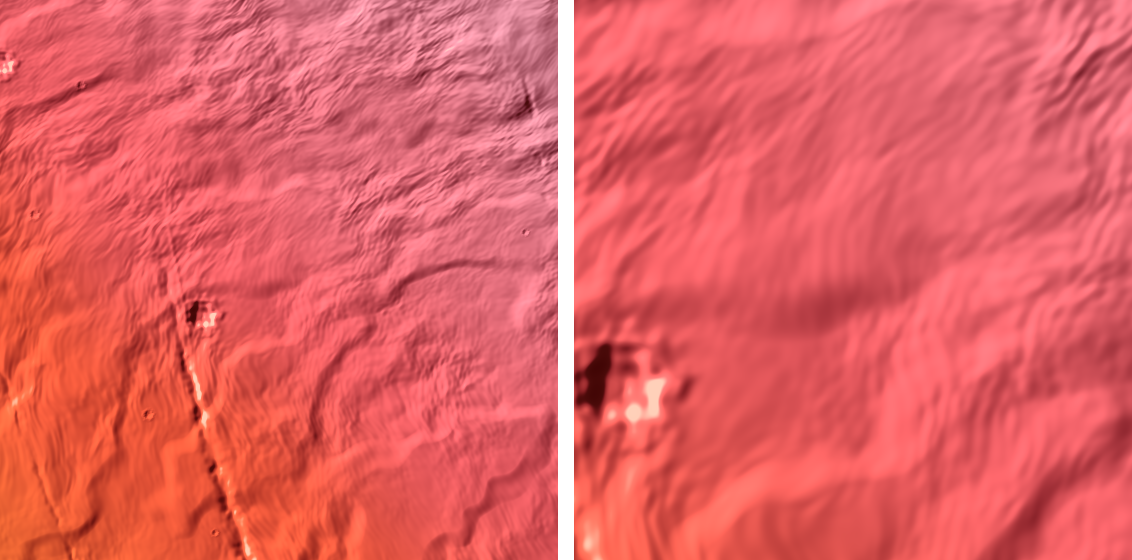
Left: the whole. Right: its middle third, enlarged.
Write a WebGL 1 fragment shader that draws this texture.

```glsl
precision highp float;
uniform vec2 u_resolution;

vec2 hash2(vec2 p) {
  p = vec2(dot(p, vec2(127.1, 311.7)), dot(p, vec2(269.5, 183.3)));
  return fract(sin(p) * 43758.545);
}

float corner(vec2 cell, vec2 f, vec2 o) {
  return dot(hash2(cell + o) * 2.0 - 1.0, f - o);
}

float noise(vec2 p) {
  vec2 i = floor(p), f = fract(p);
  vec2 u = f * f * f * (f * (f * 6.0 - 15.0) + 10.0);
  float low = mix(corner(i, f, vec2(0, 0)), corner(i, f, vec2(1, 0)), u.x);
  float high = mix(corner(i, f, vec2(0, 1)), corner(i, f, vec2(1, 1)), u.x);
  return mix(low, high, u.y);
}

// Long wrinkles whose finer octaves become rounder
float fbm(vec2 p) {
  float sum = 0.0, amp = 1.0;
  for (int i = 0; i < 4; i++) {
    sum += amp * noise(p);
    p = mat2(0.98, 0.2, -0.2, 0.98) * p * vec2(2.45, 1.95) + 17.3;
    amp *= 0.47;
  }
  return sum;
}

// Wrinkled flows, steeper and broader towards the bottom
float flows(vec2 p) {
  float angle = mix(0.85, 0.25, smoothstep(0.0, 0.85, p.y));
  float c = cos(angle), s = sin(angle);
  vec2 q = mat2(c, -s, s, c) * (p - 0.5);
  q += 0.04 * vec2(noise(p * 6.0 + 3.0), noise(p * 7.0 + 31.0));
  q += 0.012 * vec2(noise(p * 19.0 + 9.0), noise(p * 21.0 + 53.0));
  float rough = 0.45 + 1.1 * smoothstep(-0.25, 0.3, noise(p * 5.0 + 8.0));
  float wrinkles = fbm(q * mix(vec2(6.0, 9.0), vec2(6.5, 15.0), p.y) + 40.0);
  float lobe = noise(q * vec2(2.6, 5.5) + 12.0) + 0.15 * noise(p * 19.0);
  return 0.0135 * rough * wrinkles + 0.0095 * smoothstep(-0.09, 0.09, lobe);
}

float pit(vec2 p, vec2 center, float radius) {
  float d = length(p - center) / radius;
  d += 0.45 * noise((p - center) * 2.0 / radius + 5.0);
  return radius * (0.15 * exp(-9.0 * (d - 1.1) * (d - 1.1))
    - 0.7 * (1.0 - smoothstep(0.1, 1.05, d)));
}

// Small pits scattered on a jittered grid
float smallPits(vec2 p) {
  vec2 cell = floor(p * 9.0);
  vec2 jitter = hash2(cell + 71.0), pick = hash2(cell + 137.0);
  vec2 center = (cell + 0.25 + 0.5 * jitter) / 9.0;
  return 0.6 * step(0.85, pick.x) * pit(p, center, mix(0.005, 0.009, pick.y));
}

// Trough at signed horizontal distance dx from its centre line
float rift(float dx, float width, float depth) {
  return -depth * exp(-dx * dx / (width * width));
}

float height(vec2 p) {
  float h = flows(p) + smallPits(p);
  h += pit(p, vec2(0.36, 0.435), 0.027) + pit(p, vec2(0.003, 0.885), 0.022);

  // Main fissure, opening downwards, with faint companions
  float wobble = 0.008 * noise(p * 28.0) + 0.005 * noise(p * 75.0);
  float broken = smoothstep(-0.25, 0.2, noise(vec2(p.y * 22.0, 4.5)));
  float open = 1.0 - smoothstep(0.0, 0.65, p.y);
  float main = p.x - 0.445 + 0.38 * p.y - 0.17 * p.y * p.y + wobble;
  h += rift(main, 0.005 + 0.009 * open, 0.024 * open * (0.4 + 0.6 * broken));
  float side = p.x - 0.415 + 0.19 * p.y + 0.3 * wobble;
  h -= rift(side, 0.004, 0.0016) * smoothstep(0.2, 0.27, p.y) * (1.0 - smoothstep(0.55, 0.65, p.y));
  h += rift(p.x - 0.13 + 0.38 * p.y + wobble, 0.006, 0.0035 * (0.3 + broken)) * (1.0 - smoothstep(0.3, 0.4, p.y));
  float east = smoothstep(0.6, 0.65, p.y) * (1.0 - smoothstep(0.82, 0.88, p.y));
  h += rift(p.x - 0.98 + 0.17 * (p.y - 0.62) + wobble, 0.006, 0.006 * broken) * east;
  return h;
}

// Orange lowland through red to dusty pink
vec3 elevationTint(float t) {
  vec3 c = mix(vec3(0.95, 0.42, 0.20), vec3(0.92, 0.335, 0.225), smoothstep(-0.05, 0.22, t));
  c = mix(c, vec3(0.92, 0.36, 0.385), smoothstep(0.24, 0.52, t));
  c = mix(c, vec3(0.89, 0.435, 0.49), smoothstep(0.48, 0.74, t));
  return mix(c, vec3(0.82, 0.49, 0.56), smoothstep(0.7, 0.97, t));
}

void main() {
  vec2 p = gl_FragCoord.xy / u_resolution.y;
  vec2 e = vec2(0.002, 0.0);
  vec2 slope = vec2(height(p + e.xy) - height(p - e.xy),
                    height(p + e.yx) - height(p - e.yx)) / (2.0 * e.x);

  // Light from the upper left, with shadows deeper than highlights
  float light = dot(slope, vec2(0.85, -0.53));
  float soft = light / (1.0 + (light > 0.0 ? 1.3 : 0.5) * abs(light));
  soft += 0.12 * noise(p * 4.5 + 21.0) - 0.02;

  float t = 0.47 * p.x + 0.56 * p.y + 0.07 * noise(p * 3.0 + 2.0);
  vec3 color = elevationTint(t) * (1.0 + soft * vec3(0.72, 1.1, 1.0));
  color = mix(color, vec3(1.0, 0.86, 0.76), 0.85 * smoothstep(0.6, 1.3, light));
  color = mix(color, vec3(0.27, 0.04, 0.03), 0.85 * smoothstep(0.65, 1.4, -light));
  gl_FragColor = vec4(clamp(color, 0.0, 1.0), 1.0);
}
```
